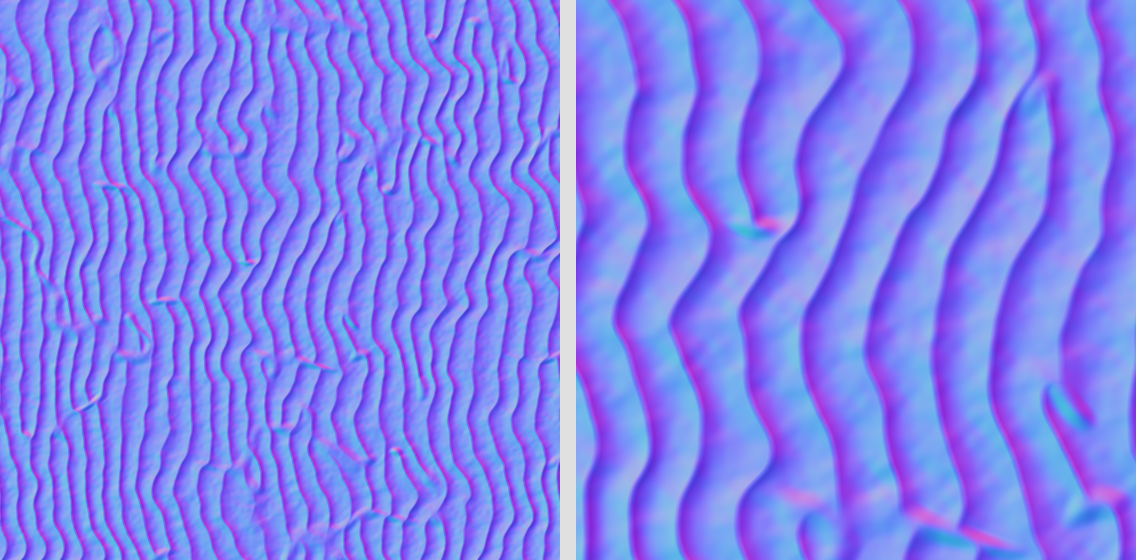
Left, the full canvas; right, a detail of the centre.
Reproduce this texture map procedurally as a three.js fragment shader.

```glsl
// Tangent-space normal map of wind-blown sand ripples running up the canvas.
// A warped carrier wave plus the angle of a complex noise field gives a phase
// with forks and broken ends; its asymmetric profile is differentiated.
varying vec2 vUv;

float hash(vec2 p) {
  return fract(sin(dot(p, vec2(127.1, 311.7))) * 43758.5453);
}

// Smooth value noise from -1 to 1
float noise(vec2 p) {
  vec2 i = floor(p);
  vec2 f = p - i;
  vec2 w = f * f * f * (f * (f * 6.0 - 15.0) + 10.0);
  float low = mix(hash(i), hash(i + vec2(1.0, 0.0)), w.x);
  float high = mix(hash(i + vec2(0.0, 1.0)), hash(i + vec2(1.0, 1.0)), w.x);
  return 2.0 * mix(low, high, w.y) - 1.0;
}

// Complex field whose zeros become forks in the ripple pattern
vec2 forkField(vec2 p) {
  vec2 coarse = p * vec2(6.0, 10.0);
  vec2 fine = mat2(0.9, 0.4, -0.4, 0.9) * p * vec2(14.0, 18.0);
  return vec2(noise(coarse + 13.3) + 0.62 * noise(fine + 51.7),
              noise(coarse + 37.8) + 0.62 * noise(fine + 83.1));
}

float sandHeight(vec2 p) {
  // Meandering crests, from broad bends to ragged edges
  float bend = 0.031 * noise(p * vec2(3.0, 8.0) + 4.2)
             + 0.012 * noise(p * vec2(8.0, 18.0) + 21.6)
             + 0.004 * noise(p * vec2(24.0, 34.0) + 9.4);
  vec2 fork = forkField(p);
  float phase = 26.5 * (p.x + bend) + atan(fork.y, fork.x + 1e-5) / 6.2832;

  // Crest, narrow steep lee face, then a long gentle rise
  float u = 1.0 - fract(phase);
  float strength = smoothstep(0.0, 0.33, length(fork));
  float ripple = 0.39 * (pow(u, 3.4) - u) / 26.5 * strength;

  // Faint wrinkles and grain
  float wrinkles = 0.0007 * noise(vec2(p.x + 0.4 * p.y, p.y - 0.3 * p.x) * vec2(55.0, 80.0));
  float grain = 0.0004 * noise(p * 125.0 + 6.5);
  return ripple + wrinkles + grain;
}

void main() {
  // Central differences, wide enough to soften the crests
  vec2 e = vec2(0.0026, 0.0);
  float slopeX = (sandHeight(vUv + e.xy) - sandHeight(vUv - e.xy)) / (2.0 * e.x);
  float slopeY = (sandHeight(vUv + e.yx) - sandHeight(vUv - e.yx)) / (2.0 * e.x);

  // Green holds the slope across the ripples, red the slope along them
  vec3 normal = normalize(vec3(-slopeY, slopeX, 1.0));
  vec3 color = 0.5 + 0.5 * normal;
  gl_FragColor = vec4(color * vec3(1.0, 1.0, 0.975), 1.0);
}
```
